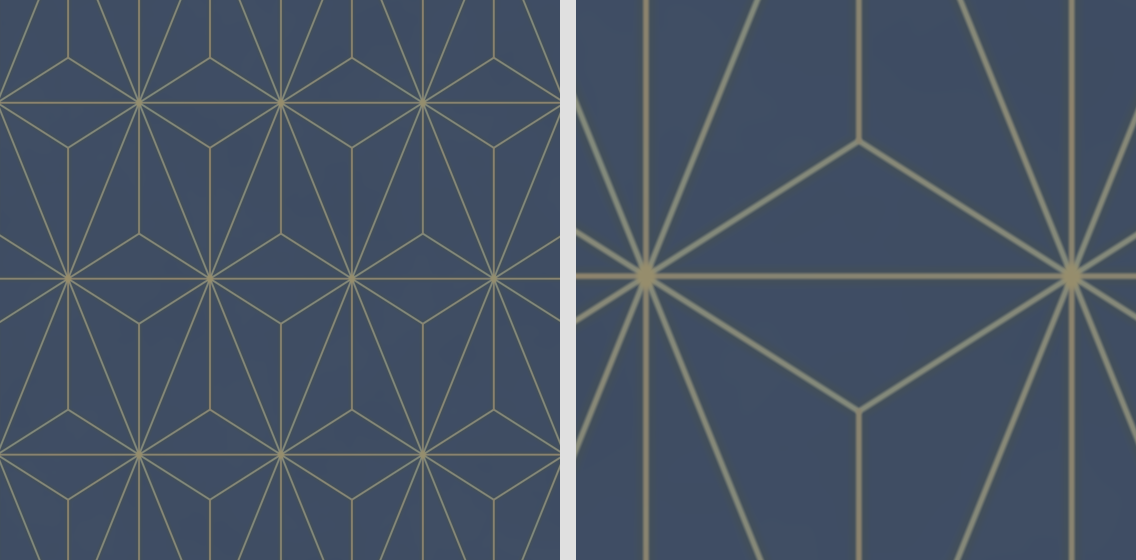
Left: the whole. Right: its middle third, enlarged.
Write a WebGL 1 fragment shader that draws this pattern.

```glsl
precision highp float;

uniform vec2 u_resolution;

float segmentDistance(vec2 p, vec2 a, vec2 b) {
  vec2 ab = b - a;
  return length(p - a - ab * clamp(dot(p - a, ab) / dot(ab, ab), 0.0, 1.0));
}

// Mirrors the plane into one half cell with a star centre at its corner
vec2 foldToStar(vec2 p, vec2 cell) {
  vec2 q = abs(mod(p + cell, 2.0 * cell) - cell);
  return q.y > 0.5 * cell.y ? cell - q : q;
}

// Soft layered sines, roughly -1 to 1
float mottle(vec2 p) {
  float sum = 0.0;
  float weight = 0.5;
  for (int i = 0; i < 4; i++) {
    sum += weight * sin(p.x + 1.7 * sin(p.y)) * cos(p.y - 1.3 * sin(p.x));
    p = mat2(1.2, 1.6, -1.6, 1.2) * p + 2.3;
    weight *= 0.5;
  }
  return sum;
}

float lineCoverage(float d, float softness) {
  return 1.0 - smoothstep(0.0017 - softness, 0.0017 + softness, d);
}

void main() {
  vec2 uv = gl_FragCoord.xy / u_resolution.y;
  float softness = max(0.0013, 0.75 / u_resolution.y);

  vec2 cell = vec2(0.1267, 0.3142);
  vec2 q = foldToStar(uv - vec2(0.375, 0.5023), cell);
  vec2 apex = vec2(cell.x, 0.0805);

  // Horizontal and vertical spokes
  float straight = min(q.y, q.x);
  straight = min(straight, segmentDistance(q, apex, cell));

  // Long diagonals and the short arms meeting at each apex
  float slanted = min(segmentDistance(q, vec2(0.0), cell),
                      segmentDistance(q, vec2(0.0), apex));

  // Blue ground, greyer beside the lines
  float d = min(straight, slanted);
  vec3 color = vec3(0.247, 0.302, 0.390) + 0.006 * mottle(uv * 9.0);
  color = mix(color, vec3(0.262, 0.310, 0.345), 0.85 * (1.0 - smoothstep(0.002, 0.0085, d)));

  // Muted gold lines with a slight drift in tint
  vec3 drift = vec3(0.025, -0.005, -0.02) * mottle(uv * 14.0 + 5.0);
  color = mix(color, vec3(0.52, 0.535, 0.475) + drift, lineCoverage(slanted, softness));
  color = mix(color, vec3(0.54, 0.515, 0.435) + drift, lineCoverage(straight, softness));

  // Warmer knot at each star centre
  float knot = length(q * vec2(1.35, 1.0)) - 0.0075;
  color = mix(color, vec3(0.60, 0.56, 0.42) + drift, 0.85 * (1.0 - smoothstep(-0.003, 0.003, knot)));

  gl_FragColor = vec4(color, 1.0);
}
```
